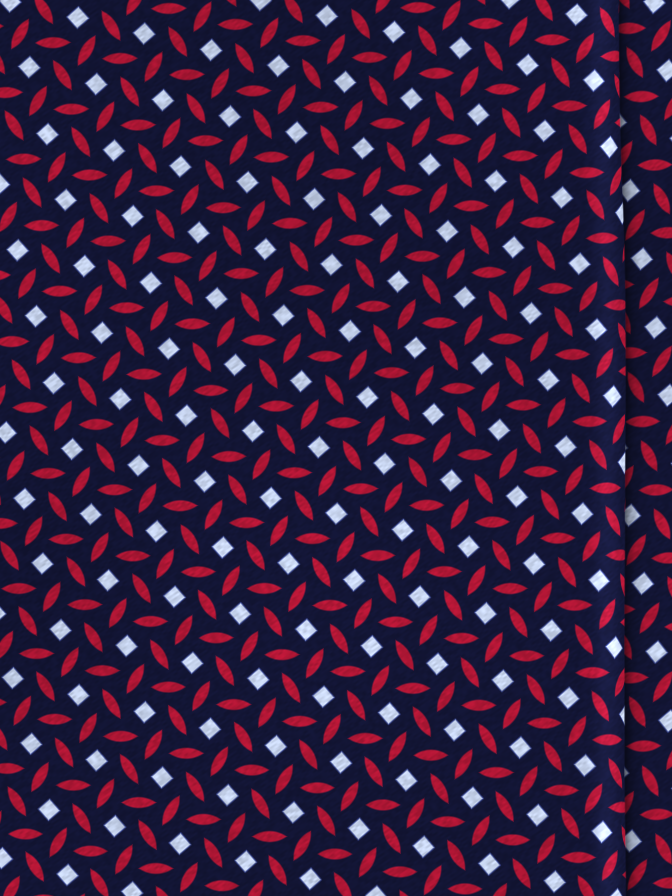
This pattern is drawn by a WebGL 1 fragment shader. Its source:

```glsl
precision highp float;
// Navy cloth printed with white squares on a hexagonal lattice, red leaves between them, and a fold at the right.

uniform vec2 u_resolution;

// Lengths are fractions of the canvas height.
const vec2 LATTICE_A = vec2(0.0737, -0.0181);
const vec2 LATTICE_B = vec2(0.0197, -0.0740);
const vec2 ORIGIN = vec2(0.3164, 0.6484);
const float SQUARE_HALF = 0.0084;
const float SQUARE_ANGLE = 0.72;
const float LEAF_LENGTH = 0.0192;     // half length
const float LEAF_WIDTH = 0.0061;      // half width
const float LEAF_TURN = -0.785;       // turn away from the lattice edge
const float EDGE_SOFTNESS = 0.0013;
const float JITTER = 0.0005;
const float FOLD_X = 0.698;

const vec3 NAVY = vec3(0.070, 0.080, 0.200);
const vec3 RED = vec3(0.670, 0.085, 0.200);
const vec3 WHITE = vec3(0.760, 0.810, 0.910);
const vec3 RIM_BLUE = vec3(0.200, 0.250, 0.520);

float hash(vec2 p) {
  vec3 q = fract(vec3(p.xyx) * 0.1031);
  q += dot(q, q.yzx + 33.33);
  return fract((q.x + q.y) * q.z);
}

float noise(vec2 p) {
  vec2 i = floor(p);
  vec2 f = fract(p);
  f = f * f * (3.0 - 2.0 * f);
  float low = mix(hash(i), hash(i + vec2(1.0, 0.0)), f.x);
  float high = mix(hash(i + vec2(0.0, 1.0)), hash(i + 1.0), f.x);
  return mix(low, high, f.y);
}

// Coordinates of p along a given direction and across it.
vec2 alongAxis(vec2 p, vec2 axis) {
  return vec2(dot(p, axis), dot(p, vec2(-axis.y, axis.x)));
}

vec2 direction(float angle) {
  return vec2(cos(angle), sin(angle));
}

vec2 toLattice(vec2 p) {
  float area = LATTICE_A.x * LATTICE_B.y - LATTICE_A.y * LATTICE_B.x;
  return vec2(p.x * LATTICE_B.y - p.y * LATTICE_B.x,
              LATTICE_A.x * p.y - LATTICE_A.y * p.x) / area;
}

// Offset from the nearest motif centre, with a small printing error.
vec2 nearestMotif(vec2 p, vec2 centre) {
  vec2 cell = toLattice(p - ORIGIN) - centre;
  vec2 id = floor(cell + 0.5);
  vec2 f = cell - id;
  vec2 seed = id + centre * 17.0 + 60.0;
  vec2 slip = vec2(hash(seed), hash(seed + 41.0)) - 0.5;
  return f.x * LATTICE_A + f.y * LATTICE_B + slip * 2.0 * JITTER;
}

float squareDistance(vec2 p) {
  vec2 q = abs(alongAxis(p, direction(SQUARE_ANGLE))) - SQUARE_HALF;
  return length(max(q, 0.0)) + min(max(q.x, q.y), 0.0);
}

// Leaf between two neighbouring squares: overlap of two circles.
float leafDistance(vec2 p, vec2 centre, vec2 edge) {
  float angle = atan(edge.y, edge.x) + LEAF_TURN;
  vec2 q = alongAxis(nearestMotif(p, centre), direction(angle));
  float radius = (LEAF_LENGTH * LEAF_LENGTH + LEAF_WIDTH * LEAF_WIDTH) / (2.0 * LEAF_WIDTH);
  return length(vec2(q.x, abs(q.y) + radius - LEAF_WIDTH)) - radius;
}

vec3 printedCloth(vec2 p, float soft) {
  float leaf = leafDistance(p, vec2(0.5, 0.0), LATTICE_A);
  leaf = min(leaf, leafDistance(p, vec2(0.0, 0.5), LATTICE_B));
  leaf = min(leaf, leafDistance(p, vec2(0.5), LATTICE_A - LATTICE_B));
  float square = squareDistance(nearestMotif(p, vec2(0.0)));

  vec3 colour = mix(NAVY, RED, 1.0 - smoothstep(-soft, soft, leaf));
  colour = mix(colour, RIM_BLUE, 1.0 - smoothstep(0.0, soft * 1.6, square));
  colour = mix(colour, WHITE, 1.0 - smoothstep(-soft, soft * 0.7, square));

  // Fine twill threads
  float thread = noise(alongAxis(p, direction(0.6)) * vec2(190.0, 430.0) + 500.0);
  return colour * (0.90 + 0.20 * thread);
}

void main() {
  vec2 uv = gl_FragCoord.xy / u_resolution.y;
  float soft = max(EDGE_SOFTNESS, 0.75 / u_resolution.y);
  float fold = FOLD_X - 0.008 * smoothstep(0.6, 1.0, uv.y) + 0.003 * (noise(vec2(uv.y * 7.0, 3.0)) - 0.5);
  float side = uv.x - fold;

  // Slight stretch of the main cloth, and its curl into the fold
  vec2 stretch = vec2(uv.x - 0.39, 0.5 - uv.y);
  vec2 front = uv + stretch.x * vec2(0.025 * stretch.y, 0.041 * max(stretch.y, 0.0));
  front.x += 0.008 * exp(min(side, 0.0) / 0.008);

  // Cloth behind the fold is shifted and skewed
  float drop = 0.711 - uv.y;
  vec2 behind = uv + vec2(0.0026 + 0.065 * drop, 0.03 * drop - 0.0234);

  float behindMask = smoothstep(-soft, soft, side);
  vec3 colour = mix(printedCloth(front, soft), printedCloth(behind, soft), behindMask);

  // Soft light, bright fold edge and shadow behind it
  float light = 0.96 + 0.10 * noise(uv * 3.0 + 7.0);
  float ridge = exp(-pow((side + 0.020) / 0.014, 2.0)) * (1.0 - behindMask);
  float shadow = behindMask * exp(-max(side, 0.0) / 0.009);
  colour *= light * (1.0 + 0.15 * ridge) * (1.0 - 0.55 * shadow);
  colour += vec3(0.020, 0.022, 0.035) * ridge;
  gl_FragColor = vec4(colour, 1.0);
}
```
